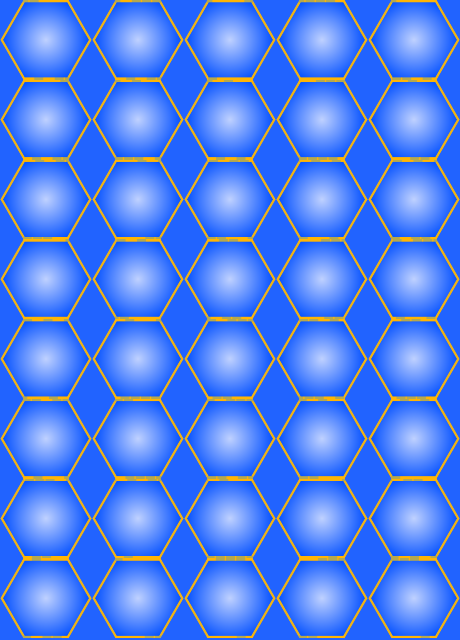
This pattern is drawn by a Shadertoy shader. Its source:

```glsl
float hash(vec3 p) {
    return fract(sin(dot(p, vec3(127.1, 311.7, 74.7))) * 43758.5);
}

// Signed distance to a flat-topped hexagon, slants slightly inset so tips stay apart
float hexDistance(vec2 p) {
    p = abs(p);
    return max(p.y - 0.433, dot(p, vec2(0.866, 0.5)) - 0.429);
}

// Worn dashes along the flat edges, differing from cell to cell
float dashWear(vec2 p, vec2 cell) {
    float side = step(0.0, p.y);
    float x = p.x * 9.0 + hash(vec3(cell.y, side, 3.0));
    float worn = step(0.5, hash(vec3(floor(x), cell.y * 2.0 + side, cell.x)));
    return worn * smoothstep(0.0, 0.12, fract(x)) * smoothstep(1.0, 0.88, fract(x));
}

void mainImage(out vec4 fragColor, in vec2 fragCoord) {
    // Five columns across, rows counted down from the top edge
    vec2 grid = vec2(fragCoord.x, iResolution.y - fragCoord.y) / iResolution.x * 5.0;
    grid.y /= 0.867;
    vec2 cell = floor(grid);
    vec2 p = (fract(grid) - 0.5) * vec2(1.0, 0.867);
    float pixel = 5.0 / iResolution.x;

    vec3 ground = vec3(0.13, 0.39, 1.0);
    vec3 gold = vec3(1.0, 0.71, 0.02);
    vec3 olive = vec3(0.66, 0.65, 0.36);

    // Glow fading from the centre of each hexagon
    float glow = clamp(length(p) / 0.47, 0.0, 1.0);
    vec3 fill = mix(vec3(0.75, 0.82, 1.0), vec3(0.02, 0.32, 1.0), glow);

    // Gold outline, dulled in dashes on flats and softly on slants
    float d = hexDistance(p);
    float flatEdge = smoothstep(0.4, 0.41, abs(p.y));
    float wear = mix(0.22, 0.85 * dashWear(p, cell), flatEdge);
    vec3 outline = mix(gold, olive, wear);

    float inside = smoothstep(0.5, -0.5, d / pixel);
    // Neighbouring flats meet, so their shared border stays solid
    float shared = smoothstep(0.5, -0.5, (abs(p.x) - 0.248) / pixel) * flatEdge;
    inside = max(inside, shared);
    float stroke = smoothstep(-0.5, 0.5, (d + 0.025) / pixel);

    vec3 color = mix(ground, mix(fill, outline, stroke), inside);
    // Plain strip below the eighth row
    color = mix(color, ground, smoothstep(-0.5, 0.5, (grid.y - 8.0) * 0.867 / pixel));
    fragColor = vec4(color, 1.0);
}
```
